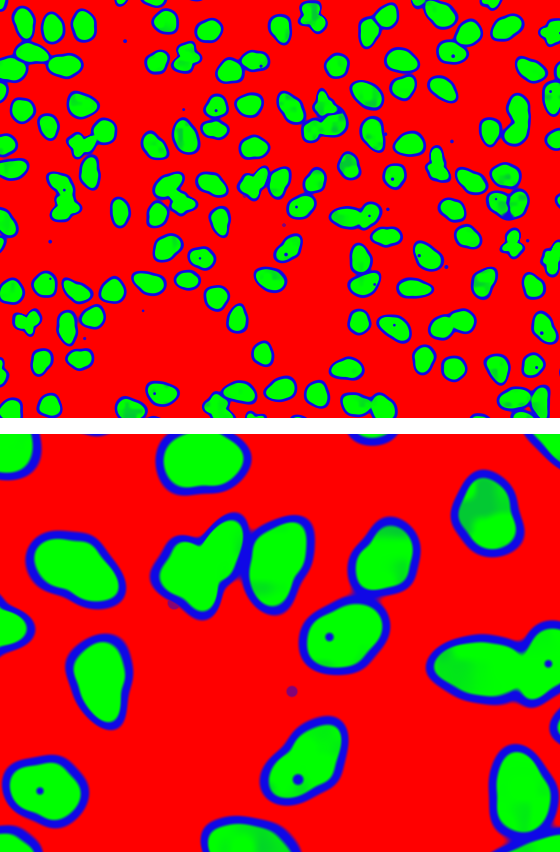
Top, the full canvas; bottom, a detail of the centre.
This pattern is drawn by a Shadertoy shader. Its source:

```glsl
// Scattered green oval cells with soft blue rims on a flat red ground.

const vec3 GROUND = vec3(1.0, 0.0, 0.0);
const vec3 RIM    = vec3(0.06, 0.03, 0.90);
const vec3 BODY   = vec3(0.0, 1.0, 0.005);

// Lengths are in canvas heights.
const float SPACING     = 0.090;   // grid pitch of the cells
const float OCCUPANCY   = 0.75;    // share of grid places holding a cell
const float JITTER      = 0.66;    // scatter, in grid pitches
const vec2  LONG_AXIS   = vec2(0.028, 0.044);
const vec2  SHORT_AXIS  = vec2(0.021, 0.029);
const float RIM_CORE    = 0.0016;  // half width of the pure rim
const float RIM_EDGE    = 0.0050;  // half width where the rim has faded
const float MERGE       = 0.008;   // rounding where cells join
const float SEAM_SHARE  = 0.55;    // touching pairs split by a rim
const float LOBED_SHARE = 0.13;
const float SPOT_SHARE  = 0.13;
const float SPECK_PITCH = 0.080;
const float SPECK_SHARE = 0.13;
const float MOTTLE_SIZE = 0.016;
const float MOTTLE      = 0.22;

float hash(vec2 p) {
    return fract(sin(dot(p, vec2(127.1, 311.7))) * 43758.5);
}

float rnd(vec2 id, float salt) {
    return hash(id + salt * vec2(17.3, 9.1));
}

float noise(vec2 p) {
    vec2 i = floor(p), f = fract(p);
    f = f * f * (3.0 - 2.0 * f);
    return mix(mix(hash(i), hash(i + vec2(1, 0)), f.x),
               mix(hash(i + vec2(0, 1)), hash(i + vec2(1, 1)), f.x), f.y);
}

// Signed distance to a bent, wobbly ellipse, some with a dark inner spot.
float cellDistance(vec2 p, vec2 id) {
    float turn = 6.2832 * rnd(id, 1.0);
    float c = cos(turn), s = sin(turn);
    p = mat2(c, -s, s, c) * p + 1e-5;
    vec2 radii = vec2(mix(LONG_AXIS.x, LONG_AXIS.y, rnd(id, 2.0)),
                      mix(SHORT_AXIS.x, SHORT_AXIS.y, rnd(id, 3.0)));

    vec2 q = p;
    q.y += 9.0 * (rnd(id, 4.0) - 0.5) * (p.x * p.x - 0.0005);
    q.y *= 1.0 + 10.0 * (rnd(id, 5.0) - 0.5) * p.x;
    float k = length(q / radii);
    float d = k * (k - 1.0) / length(q / (radii * radii));

    float lobed = step(rnd(id, 6.0), LOBED_SHARE);
    float angle = atan(q.y, q.x), phase = 6.2832 * rnd(id, 7.0);
    d += mix(0.0013, 0.0050, lobed) * sin(3.0 * angle + phase);
    d += mix(0.0006, 0.0030, lobed) * sin(5.0 * angle + 2.0 * phase);

    if (rnd(id, 8.0) < SPOT_SHARE) {
        vec2 offset = radii * (vec2(rnd(id, 9.0), rnd(id, 10.0)) - 0.5);
        d = max(d, 0.0025 * (rnd(id, 11.0) - 0.5) - length(p - offset));
    }
    return d;
}

// Union of all cells; touching pairs either fuse or keep a seam.
float cellField(vec2 pos) {
    vec2 g = pos / SPACING;
    float d1 = 1.0, d2 = 1.0;
    vec2 id1 = vec2(0.0), id2 = vec2(0.0);
    for (int j = -1; j <= 1; j++) {
        float row = floor(g.y) + float(j);
        float shift = 0.5 * mod(row, 2.0);
        for (int i = -1; i <= 1; i++) {
            vec2 id = vec2(floor(g.x - shift) + float(i), row);
            if (rnd(id, 12.0) > OCCUPANCY) continue;
            vec2 scatter = JITTER * (vec2(rnd(id, 13.0), rnd(id, 14.0)) - 0.5);
            vec2 centre = id + vec2(shift, 0.0) + 0.5 + scatter;
            float d = cellDistance(pos - centre * SPACING, id);
            if (d < d1) {
                d2 = d1; id2 = id1;
                d1 = d;  id1 = id;
            } else if (d < d2) {
                d2 = d; id2 = id;
            }
        }
    }
    float h = max(MERGE - (d2 - d1), 0.0) / MERGE;
    float d = d1 - 0.25 * h * h * MERGE;
    bool seam = hash(id1 + id2) < SEAM_SHARE;
    return seam ? max(d, 0.5 * (d1 - d2)) : d;
}

// Tiny specks that never reach the body colour; some stay faint.
float speckField(vec2 pos) {
    vec2 id = floor(pos / SPECK_PITCH);
    if (rnd(id, 21.0) > SPECK_SHARE) return 1.0;
    vec2 centre = id + 0.2 + 0.6 * vec2(rnd(id, 22.0), rnd(id, 23.0));
    float radius = 0.0025 * rnd(id, 24.0) - 0.0005;
    float faintness = 0.0042 * pow(rnd(id, 25.0), 2.0);
    return max(length(pos - centre * SPECK_PITCH) - radius, faintness);
}

void mainImage(out vec4 fragColor, in vec2 fragCoord) {
    vec2 pos = fragCoord / iResolution.y;
    float d = min(cellField(pos), speckField(pos));

    // Faint darker mottling inside a few bodies
    float patches = smoothstep(0.55, 0.85, noise(pos * 9.0 + 40.0));
    float mottle = MOTTLE * patches * smoothstep(0.45, 0.95, noise(pos / MOTTLE_SIZE));
    vec3 colour = mix(BODY, RIM, mottle);

    // Body to rim to ground
    colour = mix(colour, RIM, smoothstep(-RIM_EDGE, -RIM_CORE, d));
    colour = mix(colour, GROUND, smoothstep(RIM_CORE, RIM_EDGE, d));
    fragColor = vec4(colour, 1.0);
}
```
